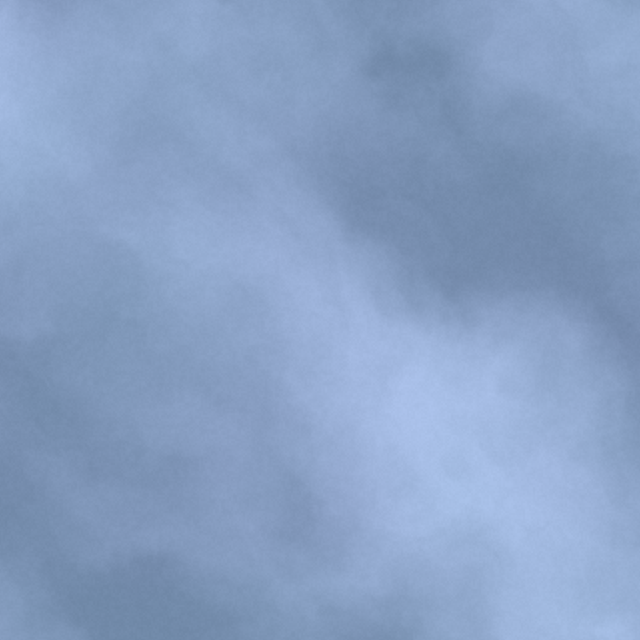
A WebGL 1 fragment shader for this texture:

```glsl
precision highp float;
// Soft blue-grey overcast sky with broad diagonal banks of cloud.

uniform vec2 u_resolution;

const vec3 SHADE_BLUE = vec3(0.45, 0.55, 0.67);
const vec3 LIGHT_BLUE = vec3(0.65, 0.75, 0.90);
const vec3 LAVENDER_TINT = vec3(0.012, -0.006, 0.008);
const float TAU = 6.2831853;

float hash(vec2 cell) {
  vec3 q = fract(cell.xyx * 0.1031);
  q += dot(q, q.yzx + 33.33);
  return fract((q.x + q.y) * q.z);
}

float valueNoise(vec2 p) {
  vec2 cell = floor(p);
  vec2 f = fract(p);
  vec2 w = f * f * f * (f * (f * 6.0 - 15.0) + 10.0);
  float low = mix(hash(cell), hash(cell + vec2(1.0, 0.0)), w.x);
  float high = mix(hash(cell + vec2(0.0, 1.0)), hash(cell + vec2(1.0, 1.0)), w.x);
  return mix(low, high, w.y);
}

// Layered noise, centred on zero; gain sets how wispy it is.
float fbm(vec2 p, float gain) {
  mat2 turn = mat2(0.8, 0.6, -0.6, 0.8);
  float sum = 0.0;
  float total = 0.0;
  float amplitude = 1.0;
  for (int octave = 0; octave < 7; octave++) {
    sum += amplitude * (valueNoise(p) - 0.5);
    total += amplitude;
    amplitude *= gain;
    p = turn * p * 2.03 + vec2(17.3, 9.1);
  }
  return sum / total;
}

// Broad light and dark banks; the shade below the main bank stays flat.
float cloudBanks(float across, float center, float period) {
  float offset = max(across - center, -0.5 * period);
  return cos(TAU * offset / period);
}

// Eases values outside 0..1 back towards that range without flat patches.
float softLimit(float value) {
  return mix(clamp(value, 0.0, 1.0), value, 0.35);
}

float cloudTone(vec2 uv) {
  // Billowing displacement breaks up the straight banks.
  vec2 warp = vec2(fbm(uv * 3.0 + 4.7, 0.52), fbm(uv * 3.0 + 31.2, 0.52));
  vec2 p = uv + 0.28 * warp;
  float along = dot(p, vec2(0.8, -0.6));
  float across = dot(p, vec2(0.6, 0.8));
  float banks = cloudBanks(across, 0.65, 0.70);
  float billows = fbm(vec2(along * 2.6, across * 3.8) + 12.4, 0.50);
  return softLimit(0.44 + 0.23 * banks + 1.38 * billows);
}

void main() {
  vec2 uv = gl_FragCoord.xy / u_resolution;
  float tone = cloudTone(uv);

  // Faint grain in two sizes, relative to the canvas.
  tone += 0.085 * (valueNoise(uv * 320.0) - 0.5);
  tone += 0.055 * (valueNoise(uv * 120.0 + 71.0) - 0.5);

  vec3 color = mix(SHADE_BLUE, LIGHT_BLUE, tone);
  color += LAVENDER_TINT * (0.5 + 1.4 * fbm(uv * 4.0 + 57.0, 0.5));
  gl_FragColor = vec4(color, 1.0);
}
```
